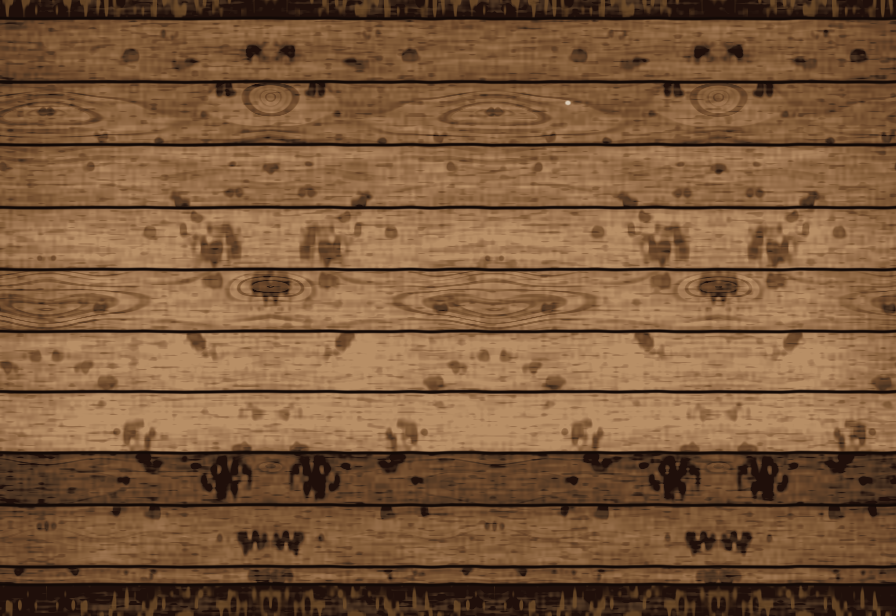
A Shadertoy shader for this texture:

```glsl
const float ASPECT = 1.4545;         // board width in units of its height
const float REPEATS = 2.0;           // mirrored repeats across
const float MIRROR_X = 0.302;        // first mirror axis, share of the width
const float HALF_SPAN = 0.5 * ASPECT / REPEATS;
const float SEAM_HALF = 0.0024;
const float RING_FREQ = 330.0;
const int ROWS = 12;
const int SPECKS = 4;
const vec2 CHIP = vec2(0.922, 0.833);
const vec3 CHIP_COLOR = vec3(0.86, 0.80, 0.72);
const vec3 FLECK = vec3(0.46, 0.32, 0.17);

// Dark to light wood
const vec3 WOOD[6] = vec3[6](
    vec3(0.12, 0.06, 0.04), vec3(0.29, 0.20, 0.13), vec3(0.41, 0.27, 0.16),
    vec3(0.51, 0.36, 0.22), vec3(0.61, 0.45, 0.31), vec3(0.72, 0.56, 0.40));

// Plank boundaries, measured down from the top
const float SEAM[13] = float[13](-0.02, 0.030, 0.133, 0.235, 0.337, 0.4375,
    0.538, 0.636, 0.735, 0.820, 0.920, 0.949, 1.02);

// Per plank: tone, strength of the growth rings
const vec2 PLANK[ROWS] = vec2[ROWS](
    vec2(0.06, 0.0), vec2(0.61, 0.2), vec2(0.65, 0.8), vec2(0.78, 0.35),
    vec2(0.93, 0.15), vec2(0.84, 0.75), vec2(0.97, 0.15), vec2(0.98, 0.12),
    vec2(0.40, 0.5), vec2(0.58, 0.2), vec2(0.56, 0.3), vec2(0.06, 0.0));

// Per plank: knot distance from the mirror axis, height in the plank, size
const vec3 KNOT[ROWS] = vec3[ROWS](
    vec3(0.0), vec3(0.03, 0.45, 0.022), vec3(0.08, 0.90, 0.022),
    vec3(0.15, 0.12, 0.018), vec3(0.09, 0.40, 0.040), vec3(0.0, 0.75, 0.035),
    vec3(0.12, 0.84, 0.020), vec3(0.215, 0.25, 0.030), vec3(0.07, 0.50, 0.040),
    vec3(0.03, 0.40, 0.025), vec3(0.20, 0.50, 0.010), vec3(0.0));

float hash(vec2 p) {
    vec3 q = fract(p.xyx * 0.1031);
    q += dot(q, q.yzx + 33.33);
    return fract((q.x + q.y) * q.z);
}

float noise(vec2 p) {
    vec2 i = floor(p), f = fract(p);
    f = f * f * (3.0 - 2.0 * f);
    return mix(mix(hash(i), hash(i + vec2(1, 0)), f.x),
               mix(hash(i + vec2(0, 1)), hash(i + vec2(1, 1)), f.x), f.y);
}

vec3 woodColor(float tone) {
    float t = clamp(tone, 0.0, 1.0) * 5.0;
    int i = min(int(t), 4);
    return mix(WOOD[i], WOOD[i + 1], t - float(i));
}

// Ragged dark patch broken up by the streak noise
float blemish(vec2 q, float size, float streak) {
    float body = exp(-dot(q, q) / (size * size + 1e-6));
    return smoothstep(0.32, 0.8, body * (0.3 + 1.1 * streak));
}

// Ellipses around both mirror axes, merging into cathedral arches
float ringField(float m, float y) {
    float round_ = length(vec2(m * 0.5, y - 0.025));
    float eye = length(vec2((HALF_SPAN - m) * 0.2, y + 0.008));
    return 1.6 * round_ * eye / (round_ + eye + 1e-4);
}

void mainImage(out vec4 fragColor, in vec2 fragCoord) {
    vec2 uv = fragCoord / iResolution.xy;
    vec2 p = vec2(uv.x * ASPECT, uv.y);
    float px = 1.0 / iResolution.y;
    float m = abs(fract((uv.x - MIRROR_X) * REPEATS + 0.5) - 0.5) * 2.0 * HALF_SPAN;

    // Plank under this point
    float down = 1.0 - uv.y + (noise(vec2(p.x * 30.0, 3.0)) - 0.5) * 0.0016;
    int row = 0;
    for (int i = 1; i < ROWS; i++) if (down > SEAM[i]) row = i;
    float height = SEAM[row + 1] - SEAM[row];
    float y = 0.5 * (SEAM[row] + SEAM[row + 1]) - down;
    float seed = float(row) * 17.0;
    vec2 g = vec2(m, y);

    // Grain: broad stains, fibres, saw ripples and pores
    float stain = noise(g * vec2(7.0, 28.0) + seed);
    float fibre = noise(g * vec2(22.0, 230.0) + seed);
    float ripple = noise(p * vec2(170.0, 90.0));
    float pore = noise(p * vec2(60.0, 260.0) + seed);
    float tone = PLANK[row].x + 0.20 * (stain - 0.5) + 0.24 * (fibre - 0.5)
               + 0.16 * (ripple - 0.5) - 0.22 * smoothstep(0.65, 0.95, pore);

    // Growth rings, calmer to the right
    float ring = PLANK[row].y;
    float wavy = y + 0.022 * (noise(g * vec2(11.0, 26.0) + seed) - 0.5);
    float field = mix(wavy * 0.7, ringField(m, wavy), smoothstep(0.25, 0.65, ring));
    float lines = noise(vec2(field * RING_FREQ + seed, m * 7.0 + 5.0));
    float calm = 1.0 - 0.35 * smoothstep(0.6, 1.0, uv.x);
    tone -= 0.42 * ring * calm * (smoothstep(0.45, 0.85, lines) - 0.15);

    // Knots and scattered specks
    float streak = noise(g * vec2(120.0, 65.0) + seed);
    vec3 knot = KNOT[row];
    vec2 q = g - vec2(knot.x, (knot.y - 0.5) * height);
    float dark = blemish(q * vec2(0.75, 1.0), knot.z, streak);
    for (int k = 0; k < SPECKS; k++) {
        vec2 id = vec2(float(k) + 1.0, seed + 2.0);
        vec2 at = vec2(hash(id) * HALF_SPAN, (hash(id + 41.0) - 0.5) * height * 0.9);
        float size = mix(0.006, 0.017, hash(id + 83.0));
        dark = max(dark, 0.7 * blemish((g - at) * vec2(0.6, 1.0), size, streak));
    }
    tone -= 0.55 * dark;

    // Worn ends and shaded plank edges
    float side = min(uv.x, 1.0 - uv.x);
    tone -= 0.16 * (1.0 - smoothstep(0.0, 0.12, side));
    float edge = min(down - SEAM[row], SEAM[row + 1] - down);
    tone -= 0.22 * exp(-edge / 0.006);
    vec3 color = woodColor(tone);

    // Charred borders with upright flecks
    if (row == 0 || row == ROWS - 1) {
        float fleck = noise(vec2(m * 150.0, p.y * 55.0)) * (0.7 + 0.5 * stain);
        color = mix(color, FLECK, 0.75 * smoothstep(0.52, 0.85, fleck));
    }

    // Seams and the pale chip
    color = mix(color, WOOD[0] * 0.6, 1.0 - smoothstep(SEAM_HALF - px, SEAM_HALF + px, edge));
    float chip = length((p - CHIP) * vec2(0.8, 1.0)) - 0.0035;
    color = mix(color, CHIP_COLOR, 1.0 - smoothstep(-px, px, chip));
    fragColor = vec4(color, 1.0);
}
```
